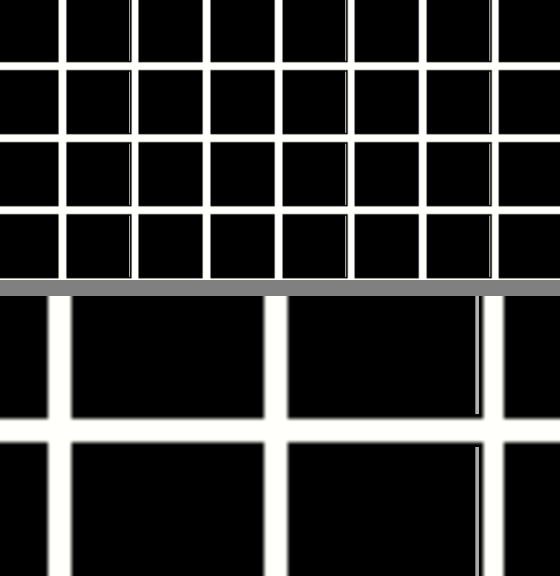
Top, the full canvas; bottom, a detail of the centre.
Give the GLSL for this pattern, as a WebGL 1 fragment shader.

```glsl
precision highp float;
// Black square tiles, eight columns by four rows, parted by soft white grout.
// Each tile is a box mask in a repeated cell; some columns, picked by a beat
// formula, are a little wider and carry a thin grey hairline at the right.

uniform vec2 u_resolution;

// All lengths are fractions of the canvas height.
const float PITCH = 0.2573;
const vec2 GRID_ORIGIN = vec2(-0.0341, -0.0081); // grout crossing, lower left
const float GROUT_HALF = 0.0140;
const float EDGE_SOFT = 0.0040;
const float HAIRLINE_INSET = 0.0073;
const float HAIRLINE_HALF = 0.0021;
const float HAIRLINE_END_GAP = 0.0055;
const float WIDE_TILE_EXTRA = 0.0036;

const vec3 TILE_BLACK = vec3(0.0);
const vec3 GROUT_WHITE = vec3(1.0, 1.0, 0.99);
const vec3 HAIRLINE_GREY = vec3(0.66, 0.66, 0.65);

// Random value from 0 to 1 per cell, without sine.
float hash12(vec2 p) {
  vec3 q = fract(p.xyx * 0.1031);
  q += dot(q, q.yzx + 33.33);
  return fract((q.x + q.y) * q.z);
}

// Soft interval: 1 between lo and hi, 0 outside.
float band(float x, float lo, float hi, float soft) {
  return smoothstep(lo - soft, lo + soft, x)
       * (1.0 - smoothstep(hi - soft, hi + soft, x));
}

// Soft axis-aligned box.
float boxMask(vec2 p, vec2 lo, vec2 hi, float soft) {
  return band(p.x, lo.x, hi.x, soft) * band(p.y, lo.y, hi.y, soft);
}

// 1 for the wide columns, spaced by alternating steps of three and two.
float isWideColumn(float column) {
  float beat = fract(column * 0.4 + 0.05);
  return step(0.3, beat) * step(beat, 0.7);
}

// Slightly warm mid tones along the soft edges.
vec3 warmEdge(vec3 color, float amount) {
  float middle = 4.0 * amount * (1.0 - amount);
  return color - vec3(0.0, 0.0, 0.025) * middle * color.g;
}

void main() {
  float pixel = 1.0 / u_resolution.y;
  vec2 p = gl_FragCoord.xy * pixel - GRID_ORIGIN;
  vec2 cell = floor(p / PITCH);
  vec2 local = p - cell * PITCH;

  // Tile and grout
  float wide = isWideColumn(cell.x);
  vec2 lo = vec2(GROUT_HALF);
  vec2 hi = vec2(PITCH - GROUT_HALF) + vec2(wide * WIDE_TILE_EXTRA, 0.0);
  float grout = 1.0 - boxMask(local, lo, hi, max(EDGE_SOFT, 0.5 * pixel));
  vec3 color = warmEdge(mix(TILE_BLACK, GROUT_WHITE, grout), grout);

  // Hairline, with a slight change of strength from tile to tile
  float lineX = hi.x - HAIRLINE_INSET;
  vec2 lineLo = vec2(lineX - HAIRLINE_HALF, lo.y + HAIRLINE_END_GAP);
  vec2 lineHi = vec2(lineX + HAIRLINE_HALF, hi.y - HAIRLINE_END_GAP);
  float hairline = wide * boxMask(local, lineLo, lineHi, 0.5 * pixel);
  float strength = mix(0.92, 1.05, hash12(cell));
  color = max(color, HAIRLINE_GREY * hairline * strength);

  gl_FragColor = vec4(color, 1.0);
}
```
